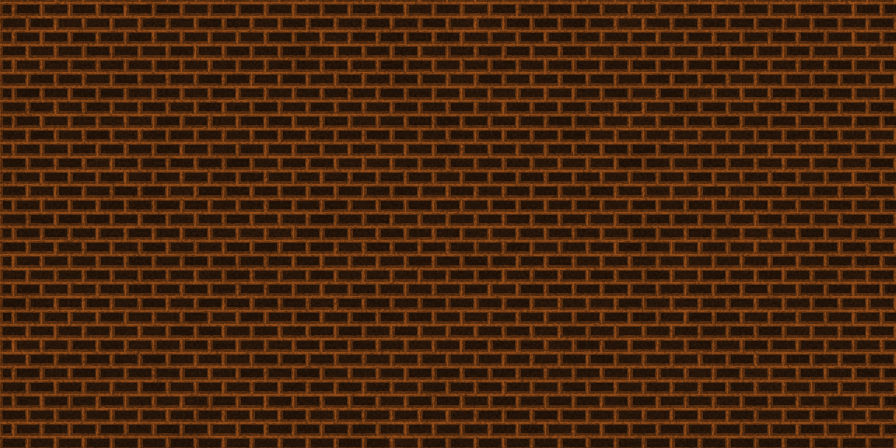
Reproduce this texture procedurally as a Shadertoy shader.

```glsl
const vec2 GRID = vec2(32.0, 32.0);   // bricks across, courses down
const float BRICK_LENGTH = 2.0;       // in course heights
const float MORTAR_HALF = 0.2;
const float RIDGE_HALF = 0.075;
const vec2 RIDGE_SHIFT = vec2(0.045, -0.045);
const vec3 BRICK_DARK = vec3(0.115, 0.060, 0.025);
const vec3 BRICK_LIGHT = vec3(0.178, 0.100, 0.045);
const vec3 MORTAR_DARK = vec3(0.275, 0.138, 0.046);
const vec3 MORTAR_MID = vec3(0.375, 0.193, 0.065);
const vec3 MORTAR_BRIGHT = vec3(0.560, 0.290, 0.093);

vec2 hash2(vec2 p) {
    vec3 q = fract(p.xyx * vec3(0.1031, 0.1030, 0.0973));
    q += dot(q, q.yzx + 33.33);
    return fract((q.xx + q.yz) * q.zy);
}

float cornerSlope(vec2 cell, vec2 corner, vec2 f) {
    return dot(hash2(cell + corner) * 2.0 - 1.0, f - corner);
}

float gradientNoise(vec2 p) {
    vec2 cell = floor(p);
    vec2 f = fract(p);
    vec2 w = f * f * f * (f * (f * 6.0 - 15.0) + 10.0);
    float low = mix(cornerSlope(cell, vec2(0, 0), f), cornerSlope(cell, vec2(1, 0), f), w.x);
    float high = mix(cornerSlope(cell, vec2(0, 1), f), cornerSlope(cell, vec2(1, 1), f), w.x);
    return mix(low, high, w.y);
}

float fractalNoise(vec2 p) {
    float sum = 0.0;
    float amplitude = 1.0;
    for (int i = 0; i < 3; i++) {
        sum += amplitude * gradientNoise(p);
        p = p * 2.03 + 17.1;
        amplitude *= 0.5;
    }
    return sum;
}

// Brick coordinates with alternate courses shifted by half a brick
vec2 bondCoords(vec2 p) {
    float shift = 0.5 * mod(floor(p.y) + 1.0, 2.0);
    return vec2(p.x / BRICK_LENGTH + shift, p.y);
}

// Distance to the centre line of the nearest joint, or to the left border
float jointDistance(vec2 p) {
    vec2 f = fract(bondCoords(p));
    vec2 d = min(f, 1.0 - f) * vec2(BRICK_LENGTH, 1.0);
    return min(min(d.x, d.y), abs(p.x));
}

float band(float d, float halfWidth, float blur) {
    return 1.0 - smoothstep(halfWidth - blur, halfWidth + blur, d);
}

void mainImage(out vec4 fragColor, in vec2 fragCoord) {
    vec2 uv = fragCoord / iResolution.xy;
    vec2 p = vec2(uv.x, 1.0 - uv.y) * GRID * vec2(BRICK_LENGTH, 1.0);
    p.y -= 0.15;
    float pixel = GRID.y / iResolution.y;

    // Crumbled joint edges
    float grain = fractalNoise(p * 5.0);
    float wear = gradientNoise(p * 1.3 + 40.0);
    float patches = gradientNoise(p * 0.4 + 90.0);
    vec2 warp = 0.05 * vec2(gradientNoise(p * 4.0), gradientNoise(p * 4.0 + 71.0));
    vec2 q = p + warp;
    float mortar = band(jointDistance(q) + 0.03 * grain, MORTAR_HALF, max(0.02, 0.3 * pixel));

    // Narrow lit ridge along one side of each joint
    float ridge = band(jointDistance(q + RIDGE_SHIFT) + 0.04 * wear, RIDGE_HALF, max(0.03, 0.45 * pixel));
    ridge *= clamp(0.85 + 0.8 * grain + 0.5 * wear, 0.0, 1.0);

    // Pitted brick faces with slight tone changes from brick to brick
    float tint = hash2(floor(bondCoords(p)) + 9.0).x - 0.5;
    float faceTone = clamp(0.42 + 1.1 * grain + 0.35 * tint, 0.0, 1.0);
    vec3 face = mix(BRICK_DARK, BRICK_LIGHT, faceTone);

    // Mortar tones
    vec3 joint = mix(MORTAR_DARK, MORTAR_MID, clamp(0.45 + grain + 0.7 * wear, 0.0, 1.0));
    joint = mix(joint, MORTAR_BRIGHT, ridge);

    // Broad weathering
    float weather = 1.0 + 0.14 * patches;
    fragColor = vec4(mix(face, joint, mortar) * weather, 1.0);
}
```
